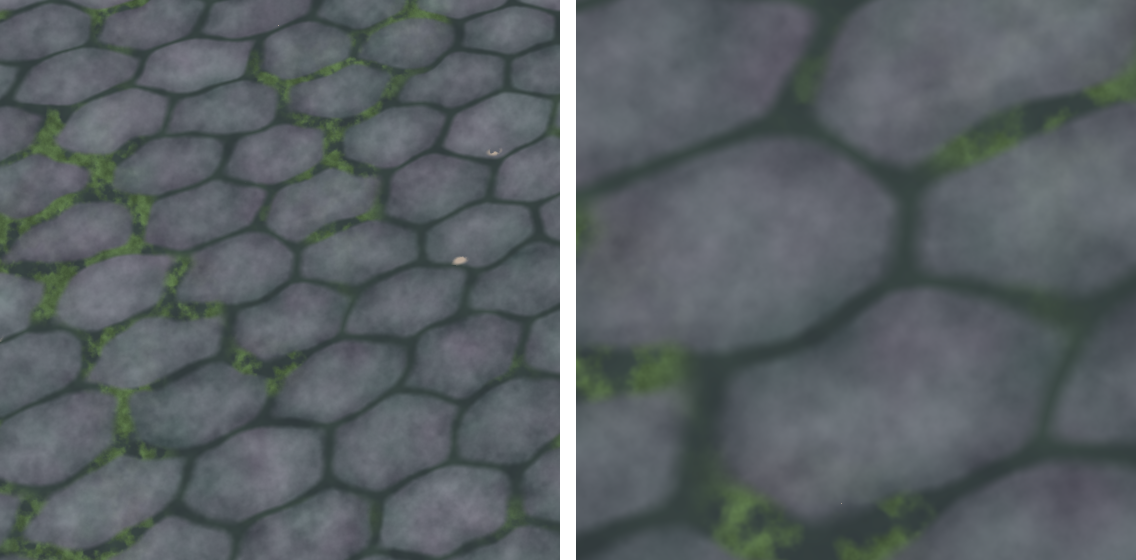
Left: the whole. Right: its middle third, enlarged.
A Shadertoy shader for this texture:

```glsl
// Worn hexagonal paving seen at a slant, with dark joints and moss in the gaps.
// A projective map lays a hex lattice on the canvas; jittered lattice centres
// give each stone its outline, and layered noise adds wear, moss and litter.

#define ORIGIN vec2(0.432, 0.518)    // canvas position of lattice cell (0, 0)
#define STEP_ROW vec2(0.2272, 0.0365)
#define STEP_DIAG vec2(0.0813, -0.0951)
#define PERSPECTIVE vec2(0.030, -0.0254)
#define JITTER 0.17
#define JOINT 0.025
#define MOSS_GAP 0.085
#define STONE_DARK vec3(0.295, 0.315, 0.345)
#define STONE_LIGHT vec3(0.465, 0.482, 0.515)
#define SOIL vec3(0.185, 0.215, 0.230)
#define MOSS vec3(0.350, 0.450, 0.270)
#define LITTER vec3(0.720, 0.660, 0.600)

float hash(vec2 p) {
    vec3 q = fract(p.xyx * vec3(0.1031, 0.1030, 0.0973));
    q += dot(q, q.yzx + 33.33);
    return fract((q.x + q.y) * q.z);
}

float noise(vec2 p) {
    vec2 cell = floor(p), f = fract(p);
    f = f * f * (3.0 - 2.0 * f);
    return mix(mix(hash(cell), hash(cell + vec2(1, 0)), f.x),
               mix(hash(cell + vec2(0, 1)), hash(cell + vec2(1, 1)), f.x), f.y);
}

float fbm(vec2 p) {
    float sum = 0.0, amplitude = 0.533;
    for (int i = 0; i < 4; i++) {
        sum += amplitude * noise(p);
        p = mat2(1.6, 1.2, -1.2, 1.6) * p + 7.3;
        amplitude *= 0.5;
    }
    return sum;
}

// Canvas position to lattice coordinates, undoing the perspective.
vec2 toLattice(vec2 uv) {
    vec2 q = uv - ORIGIN;
    return inverse(mat2(STEP_ROW - PERSPECTIVE.x * q,
                        STEP_DIAG - PERSPECTIVE.y * q)) * q;
}

// Lattice coordinates to a plane where the hexagons are regular.
vec2 toPlane(vec2 lattice) {
    return vec2(lattice.x + 0.5 * lattice.y, 0.866 * lattice.y);
}

vec2 stoneCentre(vec2 id) {
    vec2 shift = vec2(hash(id + 41.7), hash(id + 93.1)) - 0.5;
    return toPlane(id) + JITTER * shift;
}

// Finds the stone under p and returns the rounded distance to its border.
float stoneBorder(vec2 p, vec2 lattice, out vec2 id) {
    vec2 base = floor(lattice + 0.5);
    float nearest = 9.0;
    id = base;
    for (int k = 0; k < 9; k++) {
        vec2 candidate = base + vec2(k % 3 - 1, k / 3 - 1);
        float d = distance(p, stoneCentre(candidate));
        if (d < nearest) { nearest = d; id = candidate; }
    }
    vec2 centre = stoneCentre(id);
    float sum = 0.0;
    for (int k = 0; k < 9; k++) {
        if (k == 4) continue;
        vec2 other = stoneCentre(id + vec2(k % 3 - 1, k / 3 - 1));
        float d = dot(0.5 * (centre + other) - p, normalize(other - centre));
        sum += exp(-28.0 * d);
    }
    return -log(sum) / 28.0;
}

void mainImage(out vec4 fragColor, in vec2 fragCoord) {
    vec2 uv = fragCoord / iResolution.xy;
    vec2 warp = vec2(noise(uv * 17.0), noise(uv * 17.0 + 31.0)) - 0.5;
    vec2 lattice = toLattice(uv + 0.016 * warp);
    vec2 p = toPlane(lattice), id;
    float border = stoneBorder(p, lattice, id);

    // Mossy areas widen the joints
    float blotch = fbm(uv * 24.0);
    float grain = fbm(uv * 75.0 + 5.0);
    float mossy = smoothstep(0.50, 0.72, noise(uv * 7.5 + 12.4) + 0.12 * (uv.y - uv.x));
    float gap = JOINT + MOSS_GAP * mossy * noise(uv * 19.0 + 3.0);
    float face = smoothstep(gap - 0.025, gap + 0.05, border + 0.05 * (blotch - 0.5));

    // Stone: domed light, a tone for each stone, stains and streaks
    float streak = fbm(mat2(0.8, -0.6, 0.6, 0.8) * uv * vec2(22.0, 34.0) + 60.0);
    float tone = 0.22 + 0.43 * smoothstep(gap, 0.30, border)
               + 0.30 * (hash(id + 7.0) - 0.5)
               + 0.75 * (blotch - 0.5) + 0.50 * (streak - 0.5) + 0.45 * (grain - 0.5);
    vec3 stone = mix(STONE_DARK, STONE_LIGHT, clamp(tone + 0.08, -0.2, 1.2));
    stone += vec3(0.05, -0.035, 0.02) * (fbm(uv * 13.0 + 80.0) - 0.5);

    // Joints: damp soil, a green tinge and tufts of moss
    float tuft = mossy * smoothstep(0.30, 0.62, fbm(uv * 42.0 + 20.0));
    vec3 joint = SOIL + vec3(0.06, 0.09, 0.05) * blotch;
    joint = mix(joint, MOSS * (0.65 + 0.7 * grain), 0.8 * tuft);
    vec3 color = mix(joint, stone, face * (0.86 + 0.14 * noise(uv * 9.0)));

    // Pale litter caught at the lower rim of a few stones
    vec2 litterAt = stoneCentre(id) + vec2(0.5 * hash(id + 3.0) - 0.25, 0.38);
    float litterSize = 0.09 * step(0.91, hash(id + 19.0));
    float litter = 1.0 - smoothstep(0.3, 1.0, distance(p, litterAt) / max(litterSize, 0.001));
    color = mix(color, LITTER, litter * smoothstep(0.35, 0.6, grain));

    fragColor = vec4(clamp(color, 0.0, 1.0), 1.0);
}
```
